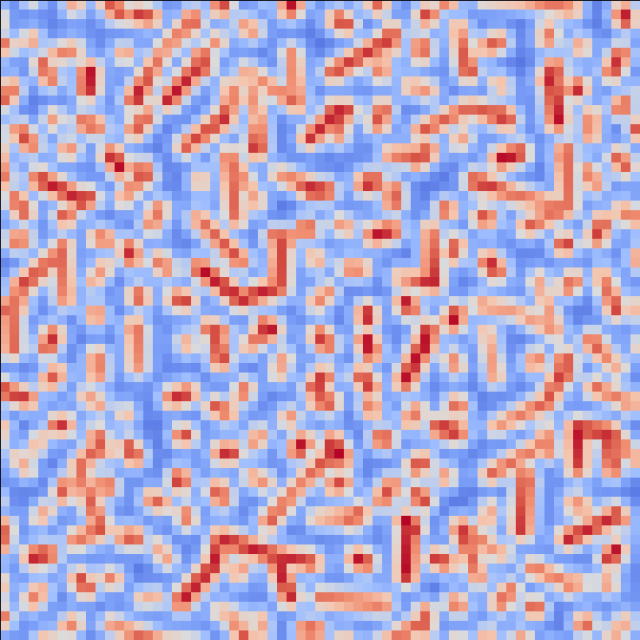
Reproduce this pattern procedurally as a Shadertoy shader.

```glsl
const float TILES = 67.0;          // square tiles across the canvas
const float SPACING = 15.0;        // lattice sites across the canvas
const float LATTICE_TURN = 0.35;   // rotation of the site lattice
const float JITTER = 0.42;         // random shift of each site
const float WARP = 0.30;           // slow bending of the lattice
const float LINK_CHANCE = 0.32;    // share of sites joined to a neighbour
const float STRETCH = 0.42;        // longest stretch of a lone spot
const float RADIUS = 0.34;         // falloff radius of a feature
const float FALLOFF = 1.6;         // falloff exponent
const float FLOOR_LEVEL = 0.12;    // level far from any feature
const float PEAK_LOW = 0.66;       // weakest feature centre
const float PEAK_HIGH = 1.02;      // strongest feature centre
const float ROW = 0.8660254;       // row height of a triangular lattice
const float FRAME = 0.0014;        // dark line at the left and top
const vec3 FRAME_COLOR = vec3(0.04, 0.04, 0.06);

// Diverging ramp from deep blue over grey to deep red
const vec3 RAMP[9] = vec3[9](
    vec3(0.23, 0.30, 0.75), vec3(0.35, 0.47, 0.89), vec3(0.48, 0.62, 0.97),
    vec3(0.63, 0.75, 1.00), vec3(0.86, 0.86, 0.86), vec3(0.96, 0.77, 0.68),
    vec3(0.94, 0.55, 0.44), vec3(0.84, 0.32, 0.27), vec3(0.71, 0.02, 0.15));

vec3 ramp(float level) {
    float x = clamp(level, 0.0, 1.0) * 8.0;
    int i = min(int(x), 7);
    return mix(RAMP[i], RAMP[i + 1], x - float(i));
}

vec3 hash3(vec2 p) {
    vec3 q = fract(vec3(p.xyx) * vec3(0.1031, 0.1030, 0.0973) + 0.37);
    q += dot(q, q.yxz + 33.33);
    return fract((q.xxy + q.yzz) * q.zyx);
}

// Slow layered sines that hide the regular lattice
vec2 bend(vec2 p) {
    return WARP * (sin(p.yx * 0.73 + vec2(0.4, 2.1))
                 + 0.6 * sin(p.yx * 1.27 + p * 0.5 + vec2(3.7, 1.2)));
}

vec2 sitePosition(vec2 id) {
    vec2 p = vec2(id.x + 0.5 * id.y, ROW * id.y);
    return p + bend(p) + JITTER * (hash3(id + 80.0).xy - 0.5);
}

float sitePeak(vec2 id) {
    return mix(PEAK_LOW, PEAK_HIGH, hash3(id + 140.0).z);
}

// Strongest of the nearby spots and bars, each a soft capsule
float fieldLevel(vec2 uv) {
    float c = cos(LATTICE_TURN), s = sin(LATTICE_TURN);
    vec2 p = mat2(c, s, -s, c) * uv * SPACING;
    vec2 flatP = p - bend(p);
    float row = flatP.y / ROW;
    vec2 base = floor(vec2(flatP.x - 0.5 * row, row) + 0.5);

    float base0 = FLOOR_LEVEL + 0.03 * sin(p.x * 1.9 + 1.3 * sin(p.y * 1.4));
    float level = base0;
    for (int j = -2; j <= 2; j++)
    for (int i = -2; i <= 2; i++) {
        vec2 id = base + vec2(i, j);
        vec3 rnd = hash3(id + 200.0);
        vec2 start = sitePosition(id);
        float startPeak = sitePeak(id), endPeak = startPeak;
        vec2 axis;
        if (rnd.x < LINK_CHANCE) {
            vec2 next = rnd.y < 0.333 ? vec2(1, 0)
                      : rnd.y < 0.667 ? vec2(0, 1) : vec2(-1, 1);
            axis = sitePosition(id + next) - start;
            endPeak = sitePeak(id + next);
        } else {
            float angle = 6.2831853 * rnd.y;
            axis = STRETCH * rnd.z * vec2(cos(angle), sin(angle));
            start -= 0.5 * axis;
        }
        float t = clamp(dot(p - start, axis) / max(dot(axis, axis), 1e-4), 0.0, 1.0);
        float d = length(p - start - t * axis);
        float bump = exp(-pow(d / RADIUS + 1e-4, FALLOFF));
        level = max(level, mix(base0, mix(startPeak, endPeak, t), bump));
    }
    return level;
}

void mainImage(out vec4 fragColor, in vec2 fragCoord) {
    float pixel = 1.0 / min(iResolution.x, iResolution.y);
    vec2 uv = fragCoord * pixel;

    // Flat tiles, blended over one pixel where they meet
    vec2 grid = uv * TILES;
    vec2 corner = floor(grid + 0.5);
    vec2 blend = clamp((grid - corner) / (TILES * pixel) + 0.5, 0.0, 1.0);
    vec3 color = vec3(0.0);
    for (int k = 0; k < 4; k++) {
        vec2 side = vec2(k & 1, k >> 1);
        vec2 share = mix(1.0 - blend, blend, side);
        float weight = share.x * share.y;
        if (weight > 0.0)
            color += weight * ramp(fieldLevel((corner + side - 0.5) / TILES));
    }

    // Thin dark line along the left and top edges
    vec2 size = iResolution.xy * pixel;
    float edge = min(uv.x, size.y - uv.y);
    float line = clamp((FRAME - edge) / pixel + 0.5, 0.0, 1.0);
    fragColor = vec4(mix(color, FRAME_COLOR, line), 1.0);
}
```
